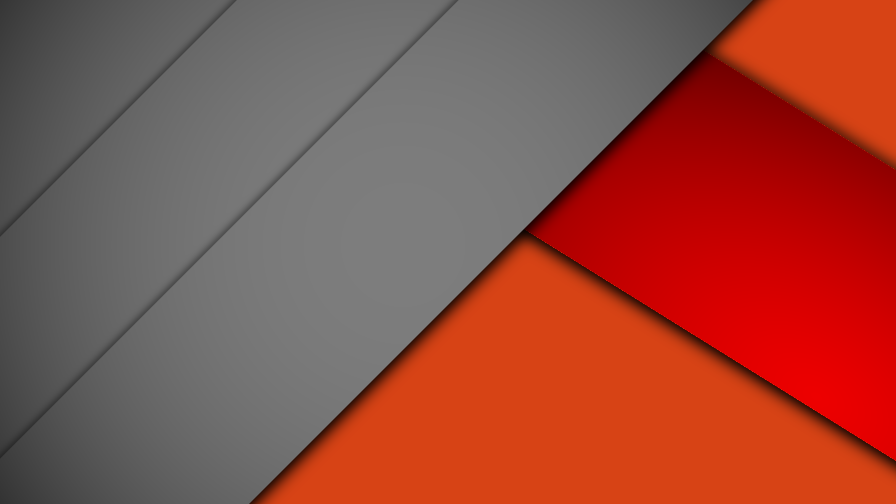
A Shadertoy shader for this background:

```glsl
// Layered paper sheets: grey diagonal panels over an orange ground and a red band.

const vec3 ORANGE = vec3(0.845, 0.262, 0.082);
const vec2 PANEL_NORMAL = vec2(0.70711, -0.70711); // points to the lower right
const vec2 BAND_NORMAL = vec2(0.529, 0.849);       // points to the upper right

// Signed distance to a line; positive on the side of the normal.
float lineDistance(vec2 p, vec2 normal, float offset) {
    return dot(p, normal) - offset;
}

// Antialiased coverage of the region where the distance is negative.
float coverage(float dist, float pixel) {
    return 1.0 - smoothstep(-0.7 * pixel, 0.7 * pixel, dist);
}

// Light left beside a raised edge: darkest at the edge, fading outwards.
float shadow(float dist, float width, float strength) {
    float t = max(dist, 0.0) / width;
    return 1.0 - strength * exp(-t * (0.6 + t));
}

// Red glow stretched along the band.
vec3 bandColor(vec2 p, vec2 center) {
    vec2 q = p - center;
    vec2 along = vec2(BAND_NORMAL.y, -BAND_NORMAL.x);
    float d = length(vec2(0.6 * dot(q, along), dot(q, BAND_NORMAL)));
    return vec3(0.93 - 0.35 * d - 0.95 * d * d, 0.0, 0.0);
}

// Grey with a round vignette.
vec3 panelColor(vec2 p, vec2 center) {
    return vec3(0.49 - 0.33 * pow(length(p - center), 2.5));
}

void mainImage(out vec4 fragColor, in vec2 fragCoord) {
    float pixel = 1.0 / iResolution.y;
    vec2 p = fragCoord * pixel;

    // Orange ground, shaded on both sides of the band
    float bandTop = lineDistance(p, BAND_NORMAL, 1.503);
    float bandBottom = -lineDistance(p, BAND_NORMAL, 1.013);
    vec3 color = ORANGE;
    color *= bandTop > 0.0 ? shadow(bandTop, 0.022, 0.5) : 1.0;
    color *= bandBottom > 0.0 ? shadow(bandBottom, 0.025, 0.8) : 1.0;

    // Red band
    float band = coverage(max(bandTop, bandBottom), pixel);
    color = mix(color, bandColor(p, vec2(1.62, 0.213)), band);

    // Shadow of the grey panels on everything below
    float panelEdge = lineDistance(p, PANEL_NORMAL, 0.494 * PANEL_NORMAL.x);
    color *= shadow(panelEdge, 0.025, 0.8);

    // Grey panels; each seam shades the panel to its upper left
    vec3 grey = panelColor(p, vec2(0.80, 0.514));
    for (int i = 0; i < 2; i++) {
        float offset = (-0.090 - 0.440 * float(i)) * PANEL_NORMAL.x;
        float seam = -lineDistance(p, PANEL_NORMAL, offset);
        float shaded = 1.0 - coverage(seam, pixel);
        grey *= mix(1.0, shadow(seam, 0.012, 0.36), shaded);
    }
    color = mix(color, grey, coverage(panelEdge, pixel));

    fragColor = vec4(color, 1.0);
}
```
